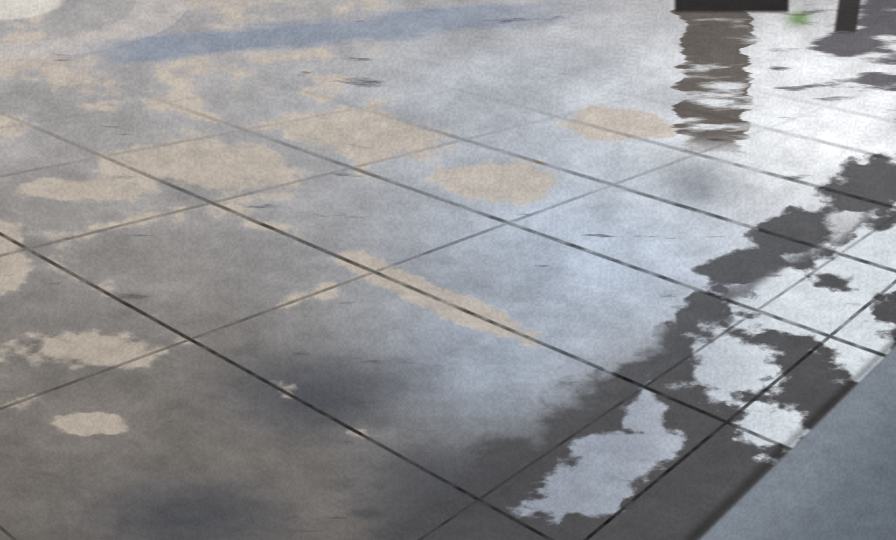
Write a WebGL 2 fragment shader that draws this texture.

```glsl
#version 300 es
precision highp float;
// Wet stone paving in perspective: dry tan stains, sky reflections, puddles and a kerb.
uniform vec2 u_resolution;
out vec4 fragColor;

vec2 p;    // position in canvas heights
vec3 col;  // colour painted so far

float hash(vec2 c) { return fract(sin(dot(c, vec2(127.1, 311.7))) * 43758.5); }

float noise(vec2 c) {
  vec2 i = floor(c), f = fract(c);
  f = f * f * (3.0 - 2.0 * f);
  return mix(mix(hash(i), hash(i + vec2(1, 0)), f.x),
             mix(hash(i + vec2(0, 1)), hash(i + vec2(1, 1)), f.x), f.y);
}

// Layered noise centred on zero
float fbm(vec2 c) {
  float sum = -0.48, amp = 0.5;
  for (int i = 0; i < 5; i++) {
    sum += amp * noise(c);
    c = mat2(1.6, 1.2, -1.2, 1.6) * c + 7.3;
    amp *= 0.5;
  }
  return sum;
}

// Ellipse: positive inside, 1 at its centre
float blob(float x, float y, float rx, float ry) {
  return 1.0 - length((p - vec2(x, y)) / vec2(rx, ry));
}

float glow(float x, float y, float rx, float ry) {
  vec2 d = (p - vec2(x, y)) / vec2(rx, ry);
  return exp(-dot(d, d));
}

void tint(float r, float g, float b, float k) { col = mix(col, vec3(r, g, b), k); }

// Distance to the nearest whole value of a slab coordinate
float jointDistance(float g) {
  float slope = length(vec2(dFdx(g), dFdy(g))) * u_resolution.y;
  return abs(fract(g + 0.5) - 0.5) / max(slope, 0.001);
}

float span(float v, float lo, float hi) {
  return smoothstep(lo - 0.005, lo + 0.005, v) * smoothstep(hi + 0.005, hi - 0.005, v);
}

void main() {
  p = gl_FragCoord.xy / u_resolution.y;
  float rough = fbm(p * vec2(9, 17)), fine = fbm(p * vec2(30, 60));
  float ripple = fbm(p * vec2(9, 55) + 4.0);
  float edge = rough * 1.6 + fine * 0.9;

  // Slab coordinates: two pencils of lines through their vanishing points
  float along = (p.x + 1.735) / (1.531 - p.y);
  float across = (2.451 - p.x) / (1.139 - p.y);
  float dAlong = jointDistance((pow(along, 1.5) - 2.415) / 1.18);
  float dAcross = jointDistance((across - 1.47) / 1.265);

  // Damp stone and the broad sky sheen
  col = mix(vec3(0.46, 0.44, 0.42), vec3(0.66, 0.65, 0.65), smoothstep(0.1, 0.95, p.y));
  tint(0.70, 0.75, 0.82, 0.95 * glow(1.14, 0.54, 0.46, 0.27));
  tint(0.72, 0.75, 0.79, 0.6 * glow(1.0, 0.82, 0.4, 0.14));
  tint(0.60, 0.64, 0.70, 0.8 * glow(0.91, 0.31, 0.22, 0.14));
  tint(0.97, 0.98, 0.99, glow(1.52, 0.77, 0.34, 0.23));
  col *= 1.0 + rough * 0.25;

  // Soft shadows over the near slabs
  float shade = max(glow(0.59, 0.27, 0.17, 0.08), glow(0.36, 0.04, 0.2, 0.08));
  tint(0.27, 0.28, 0.31, 0.75 * max(shade, glow(0.87, 0.09, 0.24, 0.11)));

  // Dry tan stains, some creeping along the joints
  float dry = max(blob(0.39, 0.69, 0.17, 0.05), blob(0.13, 0.65, 0.12, 0.025));
  dry = max(dry, max(blob(0.70, 0.755, 0.16, 0.045), blob(0.93, 0.67, 0.11, 0.04)));
  dry = max(dry, max(blob(1.14, 0.77, 0.1, 0.03), blob(0.16, 0.35, 0.16, 0.04)));
  dry = max(dry, max(blob(0.17, 0.215, 0.06, 0.018), blob(0.0, 0.53, 0.06, 0.07)));
  dry = max(dry, blob(0.79, 0.46 - 0.42 * (p.x - 0.79), 0.17, 0.03));
  dry = max(dry, 0.9 * glow(0.1, 0.83, 0.3, 0.08) - 0.8 + ripple);
  dry = max(dry, -min(dAlong, dAcross) * 14.0 - smoothstep(0.6, 1.0, p.x));
  tint(0.76, 0.71, 0.65, 0.72 * smoothstep(-0.06, 0.25, dry + edge * 0.8));

  // Far edge: pale curved paving and a blue band of shade
  float ring = 1.0 - blob(0.0, 1.0, 0.35, 0.11);
  tint(0.74, 0.72, 0.71, 0.8 * span(ring, 0.72, 1.0));
  tint(0.83, 0.81, 0.78, smoothstep(0.36, 0.3, ring));
  float band = abs(p.y - 0.887 - 0.09 * p.x + ripple * 0.03);
  band = smoothstep(0.03, 0.014, band) * smoothstep(0.12, 0.28, p.x);
  tint(0.53, 0.57, 0.64, 0.75 * band * smoothstep(1.2, 0.8, p.x));

  // Dark wet margin beside the gutter, and blotches beyond it
  float wet = max(blob(1.50, 0.575, 0.1, 0.045), blob(1.61, 0.65, 0.1, 0.045));
  wet = max(wet, max(blob(1.39, 0.505, 0.07, 0.025), blob(1.31, 0.39, 0.05, 0.06)));
  wet = max(wet + edge * 1.2, (1.6 - across) * 4.0 + edge * 0.5);
  tint(0.30, 0.30, 0.31, 0.88 * smoothstep(-0.1, 0.25, wet));
  tint(0.45, 0.47, 0.50, 0.6 * glow(1.29, 0.66, 0.07, 0.05));

  // Bright puddles in the gutter
  float pool = max(blob(1.1, 0.12 + 0.5 * (p.x - 1.1), 0.15, 0.065), blob(1.19, 0.23, 0.055, 0.04));
  pool = max(pool, max(blob(1.37, 0.315, 0.11, 0.065), blob(1.48, 0.425, 0.11, 0.06)));
  pool = max(pool, max(blob(1.61, 0.51, 0.11, 0.09), blob(1.43, 0.21, 0.08, 0.06)));
  pool = max(pool, blob(1.59, 0.38, 0.1, 0.07)) + edge;
  float lit = 0.26 * smoothstep(1.1, 1.5, p.x);
  pool = smoothstep(-0.08, 0.22, pool) * smoothstep(1.62, 1.54, across);
  tint(0.60 + lit, 0.63 + lit, 0.68 + lit * 0.9, 0.95 * pool);

  // Reflected column, far ripples, plinth and post
  float column = span(p.x + ripple * 0.09, 1.26, 1.385) * smoothstep(0.7, 0.76, p.y);
  tint(0.34, 0.31, 0.29, 0.85 * column * smoothstep(-0.2, 0.02, ripple + 0.9 * (p.y - 0.82)));
  float far = glow(1.68, 0.94, 0.2, 0.11) * 0.7 + ripple * 1.3;
  tint(0.30, 0.29, 0.31, 0.8 * smoothstep(0.32, 0.56, far));
  tint(0.35, 0.50, 0.25, 0.7 * glow(1.48, 0.965, 0.02, 0.012));
  tint(0.19, 0.18, 0.18, span(p.x, 1.25, 1.46) * span(p.y, 0.978, 1.1));
  tint(0.24, 0.23, 0.23, span(p.x - 0.15 * (p.y - 0.94), 1.545, 1.585) * span(p.y, 0.94, 1.1));

  // Joints between slabs, and the extra gutter joint
  float dGutter = abs(across - 1.2) * (1.139 - p.y) * 0.64;
  float joint = smoothstep(0.005, 0.001, min(dAlong, dGutter));
  joint = max(joint, 0.5 * smoothstep(0.004, 0.001, dAcross));
  col *= 1.0 - joint * (0.42 + fine) * smoothstep(0.9, 0.5, p.y);

  // Kerb, with a dark seam at its foot
  float rise = 0.1 * smoothstep(0.75, 1.0, across);
  tint(0.39 + rise, 0.42 + rise, 0.46 + rise, smoothstep(1.022, 1.010, across));
  col *= 1.0 - 0.3 * exp(-pow(abs(across - 1.03) * 70.0, 2.0));

  // Stone grain
  col *= 1.0 + fine * 0.16 + (noise(p * 260.0) - 0.5) * 0.09;
  fragColor = vec4(clamp(col, 0.0, 1.0), 1.0);
}
```
